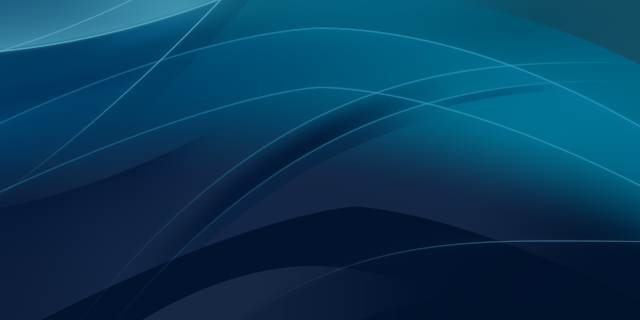
Give the GLSL for this background, as a Shadertoy shader.

```glsl
const vec3 NAVY = vec3(0.075, 0.150, 0.270);
const vec3 MIDNIGHT = vec3(0.000, 0.065, 0.165);
const vec3 BLUE = vec3(0.000, 0.215, 0.370);
const vec3 TEAL = vec3(0.000, 0.385, 0.510);
const vec3 SLATE = vec3(0.110, 0.270, 0.340);
const vec3 ICE = vec3(0.330, 0.660, 0.750);
const vec3 SKY = vec3(0.180, 0.610, 0.750);

// Height of an arch; drop and power hold its left and right side.
float arch(float x, vec2 peak, vec2 drop, vec2 power) {
    float d = x - peak.x;
    return d < 0.0 ? peak.y - drop.x * pow(-d, power.x)
                   : peak.y - drop.y * pow(d, power.y);
}

float parabola(float x, vec3 k) {
    return k.x + x * (k.y + x * k.z);
}

// Smooth cover of the side where gap is positive.
float side(float gap, float softness) {
    float s = max(softness, 0.7 / iResolution.y);
    return smoothstep(-s, s, gap);
}

// Rises from a to b, then falls from c to d.
float taper(float x, float a, float b, float c, float d) {
    return smoothstep(a, b, x) * (1.0 - smoothstep(c, d, x));
}

float spot(vec2 p, vec2 centre, vec2 size) {
    vec2 q = (p - centre) / size;
    return exp(-dot(q, q));
}

// Thin line with a faint halo, equally wide on steep slopes.
float stroke(float gap, float width) {
    float slope = length(vec2(dFdx(gap), dFdy(gap))) * iResolution.y;
    float d = abs(gap) / max(slope, 0.001);
    float core = 1.0 - smoothstep(width * 0.3, width + 0.8 / iResolution.y, d);
    return core + 0.12 * exp(-d / 0.012);
}

vec3 backdrop(vec2 p) {
    float horizon = arch(p.x, vec2(1.0, 0.56), vec2(0.08, 0.25), vec2(1.5, 1.7));
    vec3 water = mix(BLUE, TEAL, smoothstep(0.1, 1.7, p.x + 0.35 * (p.y - 0.6)));
    vec3 deep = mix(NAVY, MIDNIGHT, 0.85 * smoothstep(1.3, 1.95, p.x - 0.7 * (p.y - 0.2)));
    deep = mix(deep, MIDNIGHT, 0.35 * (1.0 - smoothstep(0.0, 0.4, p.x)));
    vec3 col = mix(deep, water, smoothstep(-0.14, 0.17, p.y - horizon));
    col += vec3(0.0, 0.055, 0.055) * spot(p, vec2(1.68, 0.62), vec2(0.45, 0.16));
    return mix(col, vec3(0.02, 0.43, 0.53), 0.65 * spot(p, vec2(0.95, 1.03), vec2(0.6, 0.12)));
}

vec3 upperVeils(vec3 col, vec2 p, float crest, float sweep, float ray) {
    // Shaded corner and the teal sheet under the crest
    float corner = arch(p.x, vec2(1.3, 1.0), vec2(0.0, 0.37), vec2(1.0, 1.7));
    float shade = side(p.y - corner, 0.004) * smoothstep(1.3, 1.75, p.x);
    col = mix(col, SLATE, 0.7 * shade);
    col = mix(col, vec3(0.0, 0.28, 0.38), 0.45 * spot(p, vec2(1.62, 0.93), vec2(0.3, 0.09)));
    float below = crest - p.y;
    col += vec3(0.0, 0.035, 0.045) * side(below, 0.003) * exp(-max(below, 0.0) * 9.0);

    // Slanted facets
    float facet = p.y - parabola(p.x, vec3(0.245, 0.85, 0.15));
    col += vec3(0.0, 0.022, 0.035) * side(p.y - ray, 0.003) * smoothstep(0.3, 0.7, p.y);
    col = mix(col, vec3(0.01, 0.22, 0.36), 0.3 * side(facet, 0.004) * smoothstep(0.35, 0.7, p.y));

    // Long streaks on the left
    float streak = p.y - parabola(p.x, vec3(0.69, 0.14, 0.14));
    col = mix(col, vec3(0.0, 0.19, 0.35), 0.45 * taper(streak, -0.05, 0.0, 0.01, 0.06)
        * (1.0 - smoothstep(0.3, 0.75, p.x)));
    col += vec3(0.01, 0.06, 0.07) * taper(streak, 0.06, 0.12, 0.13, 0.17) * taper(p.x, 0.2, 0.45, 0.5, 0.8);

    // Bright haze above the sweep
    float above = p.y - sweep;
    float haze = side(above, 0.012) * exp(-max(above, 0.0) * 5.0);
    col = mix(col, ICE, 0.72 * haze * (1.0 - smoothstep(0.55, 0.9, p.x)));
    return mix(col, ICE, 0.3 * spot(p, vec2(0.5, 1.0), vec2(0.22, 0.06)));
}

vec3 darkSwooshes(vec3 col, vec2 p, float rib) {
    // Pointed shadow on the left
    float depth = parabola(p.x, vec3(0.35, 0.20, 0.25)) - p.y;
    float shadow = side(depth, 0.004) * exp(-max(depth, 0.0) * 7.0);
    col = mix(col, vec3(0.01, 0.085, 0.215), 0.75 * shadow * (1.0 - smoothstep(0.4, 0.74, p.x)));

    // Shadow on both sides of the rib
    float lift = p.y - rib;
    float upper = side(lift, 0.006) * (1.0 - smoothstep(0.02, 0.12, lift));
    col = mix(col, vec3(0.0, 0.085, 0.20), 0.85 * upper * taper(p.x, 0.35, 0.75, 0.9, 1.45));
    float lower = side(lift + 0.052, 0.004) * side(-lift, 0.004);
    col = mix(col, vec3(0.01, 0.12, 0.25), 0.5 * lower * taper(p.x, 0.4, 0.7, 1.05, 1.4));
    float tail = side(lift + 0.025, 0.003) * side(-lift, 0.003);
    return mix(col, BLUE, 0.35 * tail * taper(p.x, 1.3, 1.45, 1.55, 1.8));
}

vec3 lowerArches(vec3 col, vec2 p, float sill) {
    float outer = arch(p.x, vec2(1.107, 0.354), vec2(0.365, 0.35), vec2(1.4, 1.5));
    float inner = arch(p.x, vec2(0.977, 0.169), vec2(0.56, 0.44), vec2(1.9, 1.8));
    float base = arch(p.x, vec2(1.45, 0.065), vec2(0.6, 0.15), vec2(2.0, 2.0));
    col = mix(col, MIDNIGHT, 0.35 * side(sill - p.y, 0.004) * smoothstep(1.2, 1.6, p.x));
    col = mix(col, MIDNIGHT, 0.88 * side(outer - p.y, 0.003));
    vec3 hollow = mix(vec3(0.10, 0.165, 0.28), MIDNIGHT, smoothstep(0.75, 1.5, p.x));
    hollow = mix(hollow, MIDNIGHT, 0.3 * side(sill - p.y, 0.03));
    col = mix(col, hollow, 0.9 * side(inner - p.y, 0.003));
    return mix(col, MIDNIGHT, 0.6 * side(base - p.y, 0.004));
}

void mainImage(out vec4 fragColor, in vec2 fragCoord) {
    vec2 p = fragCoord / iResolution.xy * vec2(2.0, 1.0);

    // Guide curves
    float crest = arch(p.x, vec2(1.0, 0.912), vec2(0.297, 0.307), vec2(1.55, 1.86));
    float middle = arch(p.x, vec2(1.0, 0.727), vec2(0.327, 0.307), vec2(1.4, 1.65));
    float riser = arch(p.x, vec2(1.9, 0.805), vec2(0.22, 0.0), vec2(2.6, 1.0));
    float rib = arch(p.x, vec2(2.0, 0.748), vec2(0.208, 0.0), vec2(2.6, 1.0));
    float sill = arch(p.x, vec2(1.75, 0.247), vec2(0.25, 0.03), vec2(2.8, 2.0));
    float sweep = parabola(p.x, vec3(0.84, 0.10, 0.20));
    float ray = parabola(p.x, vec3(0.39, 0.72, 0.24));
    float branch = parabola(p.x, vec3(0.84, 0.30, 0.22));

    vec3 col = backdrop(p);
    col = upperVeils(col, p, crest, sweep, ray);
    col = darkSwooshes(col, p, rib);
    col = lowerArches(col, p, sill);

    // Light lines
    float fadeIn = smoothstep(0.2, 1.5, p.x);
    col = mix(col, SKY, stroke(p.y - crest, 0.002) * mix(0.30, 0.60, fadeIn));
    col = mix(col, SKY, stroke(p.y - middle, 0.002) * mix(0.28, 0.55, fadeIn));
    col = mix(col, SKY, stroke(p.y - riser, 0.002) * taper(p.x, 0.1, 1.3, 1.4, 2.1) * 0.5);
    col = mix(col, SKY, stroke(p.y - rib, 0.002) * taper(p.x, 0.2, 1.35, 1.4, 2.0) * 0.45);
    col = mix(col, ICE, stroke(p.y - sill, 0.0015) * smoothstep(0.7, 1.7, p.x) * 0.38);
    col = mix(col, ICE, stroke(p.y - sweep, 0.002) * 0.75);
    col = mix(col, ICE, stroke(p.y - ray, 0.0015) * smoothstep(0.3, 1.0, p.y) * 0.75);
    col = mix(col, ICE, stroke(p.y - branch, 0.0015) * 0.6);
    fragColor = vec4(clamp(col, 0.0, 1.0), 1.0);
}
```
